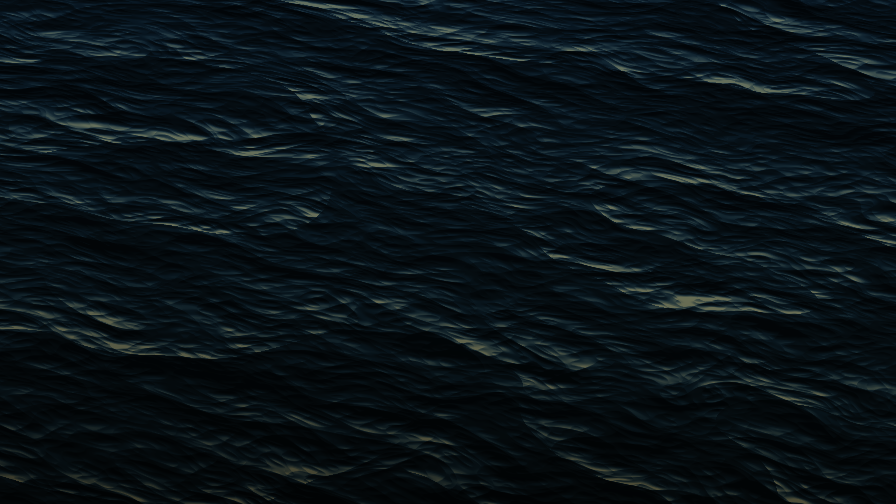
A WebGL 1 fragment shader for this texture:

```glsl
precision highp float;
uniform vec2 u_resolution;

const float STEP_UP = 0.002;
const vec2 SWELL_FREQ = vec2(1.15, 3.9);
const vec2 CHOP_FREQ = vec2(3.9, 13.0);

// Unit gradient for a lattice cell
vec2 cellGradient(vec2 cell) {
  vec3 h = fract(cell.xyx * vec3(0.1031, 0.1030, 0.0973));
  h += dot(h, h.yzx + 33.33);
  float angle = 6.2832 * fract((h.x + h.y) * h.z);
  return vec2(cos(angle), sin(angle));
}

float gradientNoise(vec2 p) {
  vec2 i = floor(p);
  vec2 f = p - i;
  vec2 u = f * f * f * (f * (f * 6.0 - 15.0) + 10.0);
  vec2 e = vec2(1.0, 0.0);
  float a = dot(cellGradient(i), f);
  float b = dot(cellGradient(i + e), f - e);
  float c = dot(cellGradient(i + e.yx), f - e.yx);
  float d = dot(cellGradient(i + e.xx), f - e.xx);
  return mix(mix(a, b, u.x), mix(c, d, u.x), u.y);
}

vec2 shear(vec2 p, float slope) {
  return vec2(p.x, p.y + slope * p.x);
}

// Long sloping swells, peaked at zero
float swellHeight(vec2 p) {
  return -abs(gradientNoise(shear(p, 0.24) * SWELL_FREQ + 41.3));
}

// Short ridged waves, each octave equally steep
float chopHeight(vec2 p) {
  float height = 0.0;
  float scale = 1.0;
  float weight = 0.85;
  for (int i = 0; i < 4; i++) {
    float k = float(i);
    vec2 q = shear(p, 0.14 + 0.13 * sin(k * 2.1 + 0.6));
    float n = gradientNoise(q * CHOP_FREQ * scale + 17.7 * (k + 1.0));
    height -= weight * abs(n) / (CHOP_FREQ.y * scale);
    scale *= 1.8;
    weight *= 0.92;
  }
  return height;
}

// Bend the ripples and widen them toward the viewer
vec2 waterPlane(vec2 p) {
  vec2 q = vec2(p.x, p.y * (0.8 + 0.28 * p.y));
  float bendX = gradientNoise(q * vec2(4.0, 8.0) + 5.2);
  float bendY = gradientNoise(q * vec2(5.0, 9.0) + 63.1);
  return q + vec2(0.05 * bendX, 0.022 * bendY);
}

// Dark water through blue sheen to pale khaki glints
vec3 waterColour(float facing) {
  vec3 c = vec3(0.006, 0.020, 0.028);
  c = mix(c, vec3(0.020, 0.050, 0.065), smoothstep(-1.6, -0.2, facing));
  c = mix(c, vec3(0.032, 0.085, 0.115), smoothstep(-0.3, 0.55, facing));
  c = mix(c, vec3(0.070, 0.140, 0.170), smoothstep(0.5, 1.05, facing));
  c = mix(c, vec3(0.140, 0.210, 0.220), smoothstep(1.0, 1.5, facing));
  c = mix(c, vec3(0.235, 0.292, 0.265), smoothstep(1.45, 1.95, facing));
  return mix(c, vec3(0.400, 0.420, 0.320), smoothstep(1.9, 2.7, facing));
}

void main() {
  vec2 uv = gl_FragCoord.xy / u_resolution;
  vec2 p = gl_FragCoord.xy / u_resolution.y;
  vec2 water = waterPlane(p);
  vec2 above = water + vec2(0.0, STEP_UP);

  // Slopes facing the sky
  float swell = swellHeight(water);
  float swellSlope = (swell - swellHeight(above)) / (STEP_UP * SWELL_FREQ.y);
  float chopSlope = (chopHeight(water) - chopHeight(above)) / STEP_UP;

  // Glints gather on the far side of each swell crest
  float crest = exp(6.0 * swell) * smoothstep(-0.05, 0.25, swellSlope);
  float patches = gradientNoise(p * vec2(1.3, 2.4) + 8.4);
  float facing = chopSlope * (0.75 + 0.5 * crest) + 0.35 * swellSlope;
  facing += 0.55 * crest + 0.4 * patches - 0.18;

  // Light fades toward the lower left, bluer in the distance
  float light = smoothstep(-0.15, 0.65, uv.y + 0.22 * uv.x);
  facing -= 0.45 * (1.0 - light);
  vec3 colour = waterColour(facing) * mix(0.5, 1.04, light);
  colour *= mix(vec3(1.04, 0.98, 0.92), vec3(0.92, 1.0, 1.12), uv.y);
  gl_FragColor = vec4(colour, 1.0);
}
```
